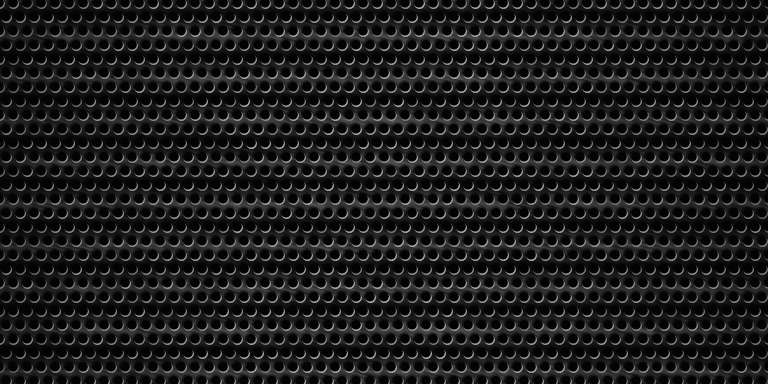
Write a WebGL 1 fragment shader that draws this texture.

```glsl
precision highp float;
// Perforated dark metal: staggered rows of round holes with lit lower rims,
// set in brushed steel. Horizontal sheen bands repeat every three rows and
// stretched value noise gives the slanted brush marks.

uniform vec2 u_resolution;

const float ROWS = 27.43;                  // hole pitches per canvas height
const float HOLE_RADIUS = 0.335;           // in pitches
const float RIM_RADIUS = 0.385;
const vec2 RIM_SHIFT = vec2(0.035, 0.06);  // right and down
const float ROW_START = 0.2;
const float BAND_ROWS = 3.0;
const float BAND_START = 13.07;
const vec3 HOLE_COLOR = vec3(0.012);
const vec3 STEEL_DARK = vec3(0.055);
const vec3 STEEL_LIGHT = vec3(0.225);
const vec3 RIM_COLOR = vec3(0.60);

float hash(vec2 p) {
  vec3 h = fract(vec3(p.xyx) * 0.1031);
  h += dot(h, h.yzx + 33.33);
  return fract((h.x + h.y) * h.z);
}

float valueNoise(vec2 p) {
  vec2 i = floor(p);
  vec2 f = fract(p);
  f = f * f * (3.0 - 2.0 * f);
  float low = mix(hash(i), hash(i + vec2(1.0, 0.0)), f.x);
  float high = mix(hash(i + vec2(0.0, 1.0)), hash(i + vec2(1.0)), f.x);
  return mix(low, high, f.y);
}

// Antialiased disc coverage.
float disc(vec2 p, float radius, float pixel) {
  return 1.0 - smoothstep(-0.5 * pixel, 0.5 * pixel, length(p) - radius);
}

// Long brush marks falling gently to the right, centred on zero.
float brushMarks(vec2 p) {
  vec2 along = normalize(vec2(1.0, 0.28));
  vec2 s = vec2(dot(p, along), dot(p, vec2(-along.y, along.x))) + 100.0;
  float fine = valueNoise(s * vec2(0.55, 7.0));
  float broad = valueNoise(s * vec2(0.25, 2.2) + 37.0);
  return 0.65 * fine + 0.35 * broad - 0.5;
}

vec3 steel(vec2 p, float across) {
  float phase = (p.y - BAND_START) / BAND_ROWS;
  float sheen = 0.5 - 0.5 * cos(6.28318 * phase);
  float marks = brushMarks(p);
  float falloff = 1.0 - 0.42 * across * across;
  vec3 color = mix(STEEL_DARK, STEEL_LIGHT, sheen);
  return color * falloff * (1.0 + 1.1 * marks);
}

void main() {
  // Pitch units, with y pointing down from the top edge.
  vec2 uv = gl_FragCoord.xy / u_resolution.y;
  vec2 p = vec2(uv.x, 1.0 - uv.y) * ROWS;
  float pixel = ROWS / u_resolution.y;
  float across = 2.0 * gl_FragCoord.x / u_resolution.x - 1.0;

  // Staggered cell: odd rows move half a pitch.
  float row = floor(p.y - ROW_START + 0.5);
  float x = p.x + 0.07 - 0.5 * mod(row, 2.0);
  float column = floor(x + 0.5);
  vec2 cell = vec2(x - column, p.y - ROW_START - row);

  // Steel, shaded at the upper left of each hole, then rim and hole.
  vec3 color = steel(p, across);
  float shade = disc(cell + RIM_SHIFT, RIM_RADIUS + 0.02, pixel);
  color *= 1.0 - 0.45 * shade;
  float rim = disc(cell - RIM_SHIFT, RIM_RADIUS, pixel);
  float glint = mix(0.75, 1.1, hash(vec2(column, row) + 11.0));
  glint *= 1.0 - 0.25 * across * across;
  float facing = smoothstep(-0.15, 0.25, dot(cell, vec2(0.5, 0.86)));
  color = mix(color, RIM_COLOR * glint, rim * facing);
  color = mix(color, HOLE_COLOR, disc(cell, HOLE_RADIUS, pixel));

  gl_FragColor = vec4(color, 1.0);
}
```
